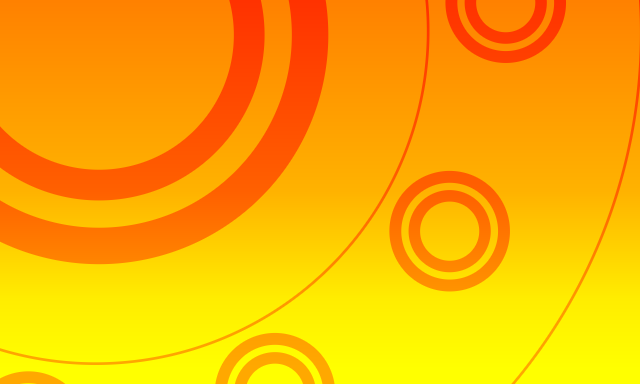
Give the GLSL for this background, as a WebGL 2 fragment shader.

```glsl
#version 300 es
precision highp float;

uniform vec2 u_resolution;
out vec4 outColor;

// Green channel of the vertical gradient, t runs from top (0) to bottom (1)
float warmth(float t) {
    float upper = mix(0.505, 0.70, clamp(t / 0.5, 0.0, 1.0));
    float middle = 0.23 * clamp((t - 0.5) / 0.28, 0.0, 1.0);
    float lower = 0.07 * clamp((t - 0.78) / 0.18, 0.0, 1.0);
    return upper + middle + lower;
}

// Smooth coverage of a ring between two radii
float ring(float dist, float inner, float outer, float pixel) {
    float edge = abs(dist - 0.5 * (inner + outer)) - 0.5 * (outer - inner);
    return clamp(0.5 - edge / pixel, 0.0, 1.0);
}

// Two concentric bands; radii hold inner pair, then outer pair
float doubleRing(vec2 p, vec2 center, vec4 radii, float pixel) {
    float dist = length(p - center);
    return max(ring(dist, radii.x, radii.y, pixel),
               ring(dist, radii.z, radii.w, pixel));
}

// Thin circular outline
float outline(vec2 p, vec2 center, float radius, float width, float pixel) {
    return ring(length(p - center), radius - 0.5 * width, radius + 0.5 * width, pixel);
}

void main() {
    // Height is one unit, origin at the lower left
    float pixel = 1.0 / u_resolution.y;
    vec2 p = gl_FragCoord.xy * pixel;

    // Large target and its wide orbits
    const vec4 LARGE_RADII = vec4(0.351, 0.431, 0.502, 0.597);
    float shapes = doubleRing(p, vec2(0.258, 0.909), LARGE_RADII, pixel);
    shapes = max(shapes, outline(p, vec2(0.249, 0.919), 0.866, 0.007, pixel));
    shapes = max(shapes, outline(p, vec2(0.247, 0.916), 1.423, 0.007, pixel));

    // Small targets
    const vec4 SMALL_RADII = vec4(0.077, 0.107, 0.126, 0.157);
    vec2 centers[4] = vec2[4](
        vec2(1.317, 0.993), vec2(1.171, 0.398),
        vec2(0.716, -0.024), vec2(0.074, -0.124));
    for (int i = 0; i < 4; i++) {
        shapes = max(shapes, doubleRing(p, centers[i], SMALL_RADII, pixel));
    }

    // Rings follow the background gradient in a redder tone
    float background = warmth(1.0 - p.y);
    float ringTone = 0.94 * background - 0.28;
    outColor = vec4(1.0, mix(background, ringTone, shapes), 0.0, 1.0);
}
```
